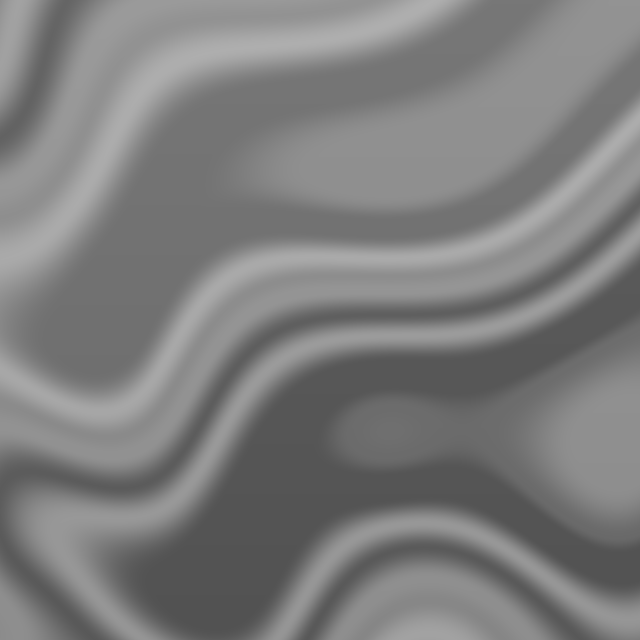
Write a WebGL 1 fragment shader that draws this texture.

```glsl
precision highp float;
// Soft grey contour bands flowing over a smooth, meandering landscape.
// A broad ridge wave is bent sideways, dented by a few wide mounds and
// gradient noise, and its height is toned by a chain of grey levels.
uniform vec2 u_resolution;

const float PI = 3.14159265;
const vec2 RIDGE_DIR = vec2(0.90, 0.43);
const vec2 ACROSS_DIR = vec2(-0.43, 0.90);

// Unit gradient for a lattice cell
vec2 cellGradient(vec2 cell, float seed) {
  float angle = 2.0 * PI * fract(sin(dot(cell, vec2(127.1, 311.7)) + seed) * 43758.5);
  return vec2(cos(angle), sin(angle));
}

// Gradient noise with a quintic fade, about -0.7 to 0.7
float gradientNoise(vec2 p, float seed) {
  vec2 cell = floor(p);
  vec2 f = fract(p);
  vec2 fade = f * f * f * (f * (f * 6.0 - 15.0) + 10.0);
  vec2 right = vec2(1.0, 0.0);
  vec2 up = vec2(0.0, 1.0);
  float a = dot(cellGradient(cell, seed), f);
  float b = dot(cellGradient(cell + right, seed), f - right);
  float c = dot(cellGradient(cell + up, seed), f - up);
  float d = dot(cellGradient(cell + 1.0, seed), f - 1.0);
  return mix(mix(a, b, fade.x), mix(c, d, fade.x), fade.y);
}

// Sideways swing that lengthens along the ridge
float meander(float along, float swing) {
  return swing * sin(9.7 * log((along + 0.4) / 0.85));
}

// Ridge crest at 1 with a steep lower and a gentle upper flank
float ridgeWave(float across, float crest, float lowerFlank, float upperFlank) {
  float flank = across < crest ? lowerFlank : upperFlank;
  return cos(PI * (across - crest) / flank);
}

// Round bump that fades out smoothly
float mound(vec2 p, vec2 center, float radius) {
  vec2 offset = (p - center) / radius;
  return exp(-dot(offset, offset));
}

// Height of the landscape: valleys near 0, ridges near 1
float landscape(vec2 p, float swing, float roughness) {
  float along = dot(p, RIDGE_DIR);
  float across = dot(p, ACROSS_DIR) - meander(along, swing);
  float relief = mix(0.55, 0.95, smoothstep(0.0, 0.4, along));
  relief += 0.2 * smoothstep(0.4, 1.0, along);
  float height = 0.5 + 0.5 * relief * ridgeWave(across, 0.43, 0.43, 0.7);
  // Hollows and hills that break up the wave
  height -= 0.14 * mound(p, vec2(0.0, 0.82), 0.18);
  height -= 0.35 * mound(p, vec2(1.02, 0.27), 0.17);
  height -= 0.70 * mound(p, vec2(1.0, 0.0), 0.24);
  height -= 0.14 * mound(p, vec2(0.60, 0.31), 0.10);
  height += 0.35 * mound(p, vec2(0.0, 0.0), 0.13);
  return height + roughness * gradientNoise(p * 2.2 + 5.3, 4.1);
}

// Blends to the next grey level between two heights
float toneStep(float tone, float nextTone, float height, float low, float high) {
  return mix(tone, nextTone, smoothstep(low, high, height));
}

// Grey levels from the deepest valley to the highest ridge
float contourTone(float height) {
  float tone = 0.57;
  tone = toneStep(tone, 0.43, height, -0.34, -0.13);
  tone = toneStep(tone, 0.345, height, -0.13, -0.05);
  tone = toneStep(tone, 0.61, height, 0.09, 0.25);
  tone = toneStep(tone, 0.37, height, 0.25, 0.40);
  tone = toneStep(tone, 0.58, height, 0.39, 0.56);
  tone = toneStep(tone, 0.55, height, 0.58, 0.67);
  tone = toneStep(tone, 0.66, height, 0.67, 0.79);
  tone = toneStep(tone, 0.44, height, 0.79, 0.92);
  return toneStep(tone, 0.55, height, 0.99, 1.06);
}

void main() {
  vec2 p = gl_FragCoord.xy / u_resolution;
  float height = landscape(p, 0.06, 0.05);
  float skyLight = 0.05 * (p.y - 0.5);
  gl_FragColor = vec4(vec3(contourTone(height) + skyLight), 1.0);
}
```
